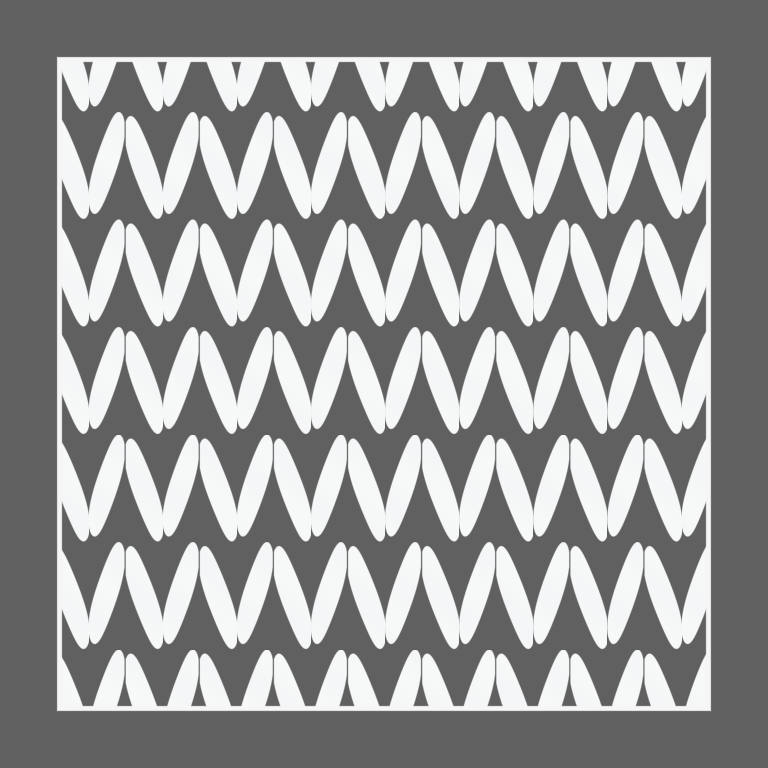
Write a three.js fragment shader that draws this pattern.

```glsl
varying vec2 vUv;

const vec2 STITCH = vec2(0.0965, 0.14);

float hash(vec2 p) {
  return fract(sin(dot(p, vec2(41.3, 289.1))) * 4375.5);
}

float inside(float d) {
  return 1.0 - smoothstep(-0.0011, 0.0011, d);
}

// Signed distance to an ellipse whose axis bends in an S from top to bottom
float leaf(vec2 p, vec2 top, vec2 bottom, float halfWidth) {
  float height = top.y - bottom.y;
  float lean = bottom.x - top.x;
  float t = (top.y - p.y) / height;
  float s = clamp(t, 0.0, 1.0);
  float bend = mix(t, s * s * (3.0 - 2.0 * s), 0.6);
  float slope = lean * mix(1.0, 6.0 * s * (1.0 - s), 0.6);
  vec2 v = vec2((p.x - top.x - lean * bend) / halfWidth, 2.0 * t - 1.0);
  float r = max(length(v), 0.001);
  vec2 grad = vec2(v.x / halfWidth,
                   (v.x * slope / halfWidth - 2.0 * v.y) / height) / r;
  return (r - 1.0) / max(length(grad), 0.001);
}

void main() {
  // Stitch cell: x is zero where two leaf tops meet, y is zero at the top
  vec2 p = vUv - vec2(0.4523 - 0.0474, 0.5742);
  vec2 id = floor(p / STITCH);
  vec2 cell = p - id * STITCH - vec2(0.0474, STITCH.y);

  // A pair of leaves parted by a hairline
  float left = leaf(cell, vec2(-0.0082, 0.0), vec2(-0.0395, -0.1328), 0.0156);
  float right = leaf(cell, vec2(0.0074, -0.0052), vec2(0.0425, -0.1392), 0.0162);
  left = max(left, cell.x + 0.0006);
  right = max(right, 0.0009 - cell.x);
  float knit = inside(min(left, right));

  // Faint diagonal shading that differs from leaf to leaf
  float side = step(0.0, cell.x);
  float shade = 0.5 + 0.5 * sin(60.0 * (cell.x + cell.y)
                                + 6.28 * hash(id + 0.37 * side));
  vec3 wool = mix(vec3(0.970, 0.976, 0.974), vec3(0.953, 0.957, 0.965), shade * 0.6);

  // Square panel with a thin pale frame
  vec2 q = abs(vUv - 0.5);
  float edge = max(q.x, q.y);
  vec3 ground = vec3(0.378);
  vec3 color = mix(ground, wool, knit);
  color = mix(vec3(0.968, 0.962, 0.962), color, inside(edge - 0.4193));
  color = mix(ground, color, inside(edge - 0.4257));

  gl_FragColor = vec4(color, 1.0);
}
```
